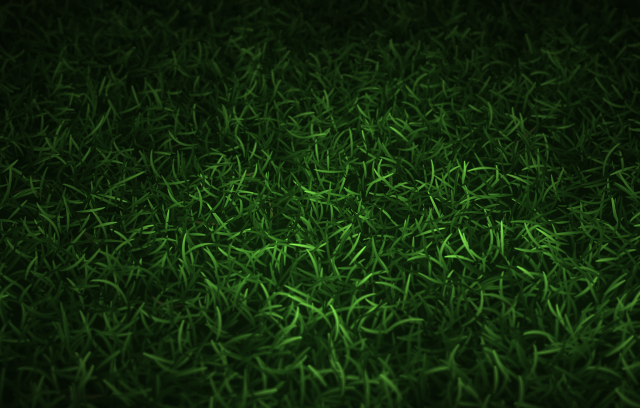
This texture is drawn by a Shadertoy shader. Its source:

```glsl
// Dark lawn of tangled grass blades, sharp across the middle and fading to shadow.

const int   LAYERS     = 14;               // sheets of blades, bottom to top
const float DENSITY    = 25.0;             // cells per unit of receding ground
const float HORIZON    = 1.9;              // vanishing height, in canvas heights
const float HALF_LEN   = 0.85;             // blade half length, in cells
const float HALF_WIDTH = 0.052;            // blade half width, in cells
const float BEND       = 0.55;             // strongest curvature
const float FOCUS_Y    = 0.50;             // height of the sharp band
const float BLUR       = 0.018;            // defocus growth away from the band
const vec2  LIGHT_POS  = vec2(0.04, 0.40); // centre of the light pool
const vec2  LIGHT_FALL = vec2(1.1, 4.0);   // falloff across and up
const float LIGHT_GAIN = 1.55;
const vec3  SHADE_TINT = vec3(0.37, 1.0, 0.24);
const vec3  LIT_TINT   = vec3(0.57, 1.0, 0.34);
const vec3  STRAW_TINT = vec3(0.85, 0.95, 0.45);
const float SOIL_TONE  = 0.055;
const float PI         = 3.14159;

float hash(vec2 p) {
    return fract(sin(dot(p, vec2(127.1, 311.7))) * 43758.5453);
}

float noise(vec2 p) {
    vec2 i = floor(p), f = fract(p);
    f = f * f * (3.0 - 2.0 * f);
    return mix(mix(hash(i), hash(i + vec2(1, 0)), f.x),
               mix(hash(i + vec2(0, 1)), hash(i + vec2(1, 1)), f.x), f.y);
}

// Conformal recession: blades shrink toward the horizon without stretching.
vec2 recede(vec2 p) {
    vec2 d = vec2(p.x, HORIZON - p.y);
    return vec2(atan(d.x, d.y), -log(length(d)));
}

// Coverage of one curved, tapered blade (x) and position from root to tip (y).
vec2 blade(vec2 p, float angle, float bend, float halfLen, float soft) {
    float c = cos(angle), s = sin(angle);
    vec2 q = vec2(c * p.x + s * p.y, c * p.y - s * p.x);
    float along = q.x / halfLen;
    q.y += bend * (q.x * q.x - 0.2);
    float width = HALF_WIDTH * (1.0 - 0.75 * along * along);
    float dist = abs(q.y) / sqrt(1.0 + 4.0 * bend * bend * q.x * q.x);
    float cover = 1.0 - smoothstep(width - soft, width + soft, dist);
    cover *= 1.0 - smoothstep(0.85, 1.0, abs(along));
    return vec2(cover, 0.5 + 0.5 * clamp(along, -1.0, 1.0));
}

// Lay one sheet of scattered blades over the colour beneath.
vec3 growLayer(vec3 col, vec2 ground, float layer, float soft) {
    float height = layer / float(LAYERS - 1);
    vec2 p = ground + layer * vec2(17.37, 9.71);
    vec2 cell = floor(p);
    for (int j = -1; j <= 1; j++)
    for (int i = -1; i <= 1; i++) {
        vec2 id = cell + vec2(i, j);
        vec2 root = id + vec2(hash(id + 0.13), hash(id + 5.71));
        float angle = PI * hash(id + 11.37);
        float bend = BEND * (2.0 * hash(id + 23.19) - 1.0);
        float halfLen = HALF_LEN * mix(0.5, 1.0, hash(id + 31.53));
        vec2 b = blade(p - root, angle, bend, halfLen, soft);

        // Upper blades and tips catch more light
        float luck = hash(id + 41.77);
        float tone = mix(0.13, 0.60, luck * luck) * mix(0.4, 1.0, height);
        tone *= mix(0.5, 1.15, b.y);
        vec3 tint = mix(SHADE_TINT, LIT_TINT, clamp(tone / 0.45, 0.0, 1.0));
        tint = mix(tint, STRAW_TINT, step(0.993, hash(id + 53.91)));
        col = mix(col, tint * tone, b.x);
    }
    return col;
}

void mainImage(out vec4 fragColor, in vec2 fragCoord) {
    vec2 p = fragCoord / iResolution.y;
    p.x -= 0.5 * iResolution.x / iResolution.y;

    // Ground position and edge softness, both in cells
    vec2 ground = recede(p) * DENSITY;
    float cellsPerUnit = DENSITY / length(vec2(p.x, HORIZON - p.y));
    float defocus = BLUR * pow(abs(p.y - FOCUS_Y), 1.5);
    float soft = (0.65 / iResolution.y + defocus) * cellsPerUnit;

    // Grass, from soil up
    vec3 col = SHADE_TINT * SOIL_TONE;
    for (int i = 0; i < LAYERS; i++)
        col = growLayer(col, ground, float(i), soft);

    // Uneven clumps and hollows
    float clumps = 0.6 * noise(ground * 0.22) + 0.4 * noise(ground * 0.55 + 7.3);
    col *= mix(0.6, 1.4, clumps);

    // Pool of light, darkest along the far edge
    vec2 away = p - LIGHT_POS;
    col *= LIGHT_GAIN * exp(-dot(LIGHT_FALL, away * away));
    col += SHADE_TINT * 0.02;

    fragColor = vec4(clamp(col, 0.0, 1.0), 1.0);
}
```
